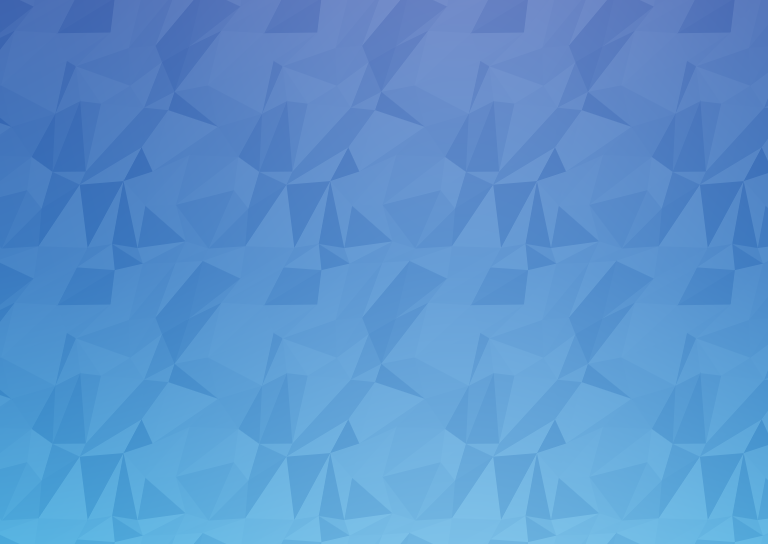
A Shadertoy shader for this background:

```glsl
const vec2 TILE_CELLS = vec2(6.0, 7.0);   // mesh cells in one repeat
const vec2 TILE_SIZE = vec2(0.38, 0.5);   // repeat size, in canvas heights
const float TILE_SHEAR = 2.0;             // cells of rightward lean per repeat
const float JITTER = 0.9;
const vec3 FACET_CONTRAST = vec3(0.10, 0.09, 0.055);

vec3 hash3(vec2 cell, float seed) {
    vec3 q = fract(vec3(cell.xyx + seed) * vec3(0.1031, 0.1030, 0.0973));
    q += dot(q, q.yxz + 33.33);
    return fract((q.xxy + q.yzz) * q.zyx);
}

float cross2(vec2 a, vec2 b) {
    return a.x * b.y - a.y * b.x;
}

// Same cell index in every repeat, undoing the lean between rows of tiles
vec2 wrapCell(vec2 cell) {
    cell.x += TILE_SHEAR * floor(cell.y / TILE_CELLS.y);
    return mod(cell, TILE_CELLS);
}

// Mesh corner, displaced equally in every repeat
vec2 meshPoint(vec2 cell) {
    vec2 offset = hash3(wrapCell(cell), 19.1).xy - 0.5;
    return cell + JITTER * offset;
}

// Signed distance to the left side of an edge
float edgeDistance(vec2 p, vec2 a, vec2 b) {
    vec2 edge = b - a;
    return cross2(edge, p - a) / max(length(edge), 1e-4);
}

// Antialiased coverage of a counter-clockwise triangle
float triangleCoverage(vec2 p, vec2 a, vec2 b, vec2 c, float pixel) {
    float d = min(edgeDistance(p, a, b), min(edgeDistance(p, b, c), edgeDistance(p, c, a)));
    return clamp(0.5 + d / pixel, 0.0, 1.0);
}

// Even spread of faint tones with a small tail of deeper ones
float facetTone(float h) {
    return 0.28 - 0.45 * h - 0.5 * pow(h, 6.0);
}

bool splits(vec2 a, vec2 b, vec2 c, vec2 d) {
    return cross2(c - a, b - a) < 0.0 && cross2(c - a, d - a) > 0.0;
}

// Tone of the triangulated mesh at p, in cell units
float meshTone(vec2 p, float pixel) {
    vec2 home = floor(p);
    float toneSum = 0.0;
    float weightSum = 0.0;
    for (int y = -1; y <= 1; y++) {
        for (int x = -1; x <= 1; x++) {
            vec2 cell = home + vec2(x, y);
            vec2 a = meshPoint(cell);
            vec2 b = meshPoint(cell + vec2(1.0, 0.0));
            vec2 c = meshPoint(cell + vec2(1.0, 1.0));
            vec2 d = meshPoint(cell + vec2(0.0, 1.0));
            vec3 rnd = hash3(wrapCell(cell), 41.7);

            // Prefer the rising diagonal wherever it stays inside the quad
            bool rising = splits(a, b, c, d) && (rnd.z < 0.75 || !splits(b, c, d, a));
            vec2 weight = rising
                ? vec2(triangleCoverage(p, a, b, c, pixel), triangleCoverage(p, a, c, d, pixel))
                : vec2(triangleCoverage(p, a, b, d, pixel), triangleCoverage(p, b, c, d, pixel));
            toneSum += dot(weight, vec2(facetTone(rnd.x), facetTone(rnd.y)));
            weightSum += weight.x + weight.y;
        }
    }
    return toneSum / max(weightSum, 1e-3);
}

vec3 verticalGradient(vec3 low, vec3 middle, vec3 high, float y) {
    return y < 0.5 ? mix(low, middle, y * 2.0) : mix(middle, high, y * 2.0 - 1.0);
}

// Cyan to violet-blue, with a pale glow right of the centre
vec3 backdrop(vec2 uv) {
    vec3 edge = verticalGradient(vec3(0.30, 0.68, 0.87), vec3(0.24, 0.49, 0.76),
                                 vec3(0.25, 0.40, 0.69), uv.y);
    vec3 centre = verticalGradient(vec3(0.47, 0.74, 0.90), vec3(0.38, 0.60, 0.83),
                                   vec3(0.43, 0.53, 0.78), uv.y);
    float reach = (uv.x - 0.6) / 0.42;
    return mix(edge, centre, exp(-reach * reach));
}

void mainImage(out vec4 fragColor, in vec2 fragCoord) {
    vec2 uv = fragCoord / iResolution.xy;
    vec2 cellSize = TILE_SIZE / TILE_CELLS;
    vec2 p = fragCoord / iResolution.y / cellSize;
    p.x -= p.y * TILE_SHEAR / TILE_CELLS.y;
    float pixel = 1.0 / (iResolution.y * cellSize.y);

    vec3 color = backdrop(uv) + FACET_CONTRAST * meshTone(p, pixel);
    fragColor = vec4(clamp(color, 0.0, 1.0), 1.0);
}
```
